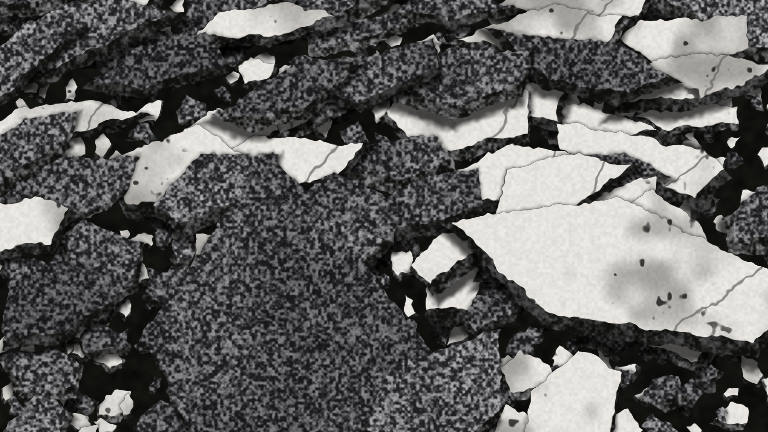
Write a Shadertoy shader that draws this texture.

```glsl
// Heap of broken road slabs: pale concrete and grainy asphalt with dark fractured edges.

const vec3 PALE = vec3(0.92, 0.91, 0.89);
const vec3 DUST = vec3(0.65, 0.64, 0.62);
const vec3 GRAVEL = vec3(0.57, 0.57, 0.58);
const vec3 TAR = vec3(0.11, 0.11, 0.12);
const vec3 SOOT = vec3(0.06, 0.06, 0.05);
const float TAU = 6.2831853;
const float PALE_SHARE = 0.5;      // part of the loose slabs that is concrete
const float SHADOW = 0.32;         // light left below a slab
const float SHADOW_REACH = 1.8;    // shadow length in slab thicknesses
const float RAGGED = 0.014;        // roughness of broken outlines
const float RUBBLE_CELL = 0.065;
const int SIDES = 5;
const int ROWS = 11;
const int COLUMNS = 7;

// Large foreground slabs, nearest first: centre and half size, then tilt and tone
const int LARGE = 5;
const vec4 LARGE_PLACE[LARGE] = vec4[LARGE](
    vec4(1.02, 0.08, 0.17, 0.11), vec4(0.70, 0.10, 0.40, 0.36),
    vec4(1.33, 0.07, 0.12, 0.12), vec4(1.48, 0.37, 0.40, 0.15),
    vec4(0.14, 0.31, 0.17, 0.08));
const vec2 LARGE_POSE[LARGE] = vec2[LARGE](
    vec2(0.35, 0.45), vec2(-0.35, 0.1), vec2(0.2, 1.0), vec2(-0.22, 1.0), vec2(0.3, 0.0));

float hash(vec2 p) {
    vec3 q = fract(p.xyx * 0.1031);
    q += dot(q, q.yzx + 33.33);
    return fract((q.x + q.y) * q.z);
}

float noise(vec2 p) {
    vec2 cell = floor(p), f = fract(p);
    f = f * f * (3.0 - 2.0 * f);
    vec2 e = vec2(0.0, 1.0);
    return mix(mix(hash(cell), hash(cell + e.yx), f.x),
               mix(hash(cell + e.xy), hash(cell + e.yy), f.x), f.y);
}

vec2 direction(float angle) { return vec2(cos(angle), sin(angle)); }

float cover(float d) { return clamp(0.5 - d * iResolution.y, 0.0, 1.0); }

// Surface detail shared by all slabs at one point
struct Surface { float patches; float facets; float grain; };

// Light still reaching the point, and how much of it is not yet covered
struct Pile { vec3 color; float open; float light; };

// Distances to the top face (x), the whole block (y) and its shadow (z)
vec3 slabDistance(vec2 q, vec2 size, float tilt, vec2 drop, float seed) {
    vec3 dist = vec3(-1e3);
    vec2 axis = direction(tilt);
    for (int k = 0; k < SIDES; k++) {
        float jitter = hash(vec2(seed, float(k) + 3.0));
        float turn = (float(k) + 0.6 * jitter) / float(SIDES) + hash(vec2(seed, 91.0));
        vec2 n = direction(TAU * turn) / size;
        n = vec2(axis.x * n.x - axis.y * n.y, axis.y * n.x + axis.x * n.y);
        float scale = length(n);
        float d = (dot(q, n) - mix(0.72, 1.0, hash(vec2(float(k) + 17.0, seed)))) / scale;
        float sweep = max(0.0, dot(drop, n) / scale);
        dist = max(dist, d - sweep * vec3(0.0, 1.0, SHADOW_REACH));
    }
    return dist;
}

// Puts one slab behind those already laid
void laySlab(inout Pile pile, Surface s, vec2 q, vec2 size, float tilt, float tone, float seed) {
    if (length(q) > 1.8 * max(size.x, size.y) + 0.08) return;
    float thickness = mix(0.016, 0.04, hash(vec2(seed, 5.0))) * min(1.0, size.x / 0.08);
    vec2 drop = thickness * vec2(hash(vec2(seed, 7.0)) - 0.5, -1.0);
    vec3 d = slabDistance(q, size, tilt, drop, seed);

    // Top face: stained concrete or open-grained asphalt
    vec3 concrete = mix(PALE, DUST, smoothstep(0.48, 0.85, s.patches));
    concrete *= 0.93 + 0.1 * s.grain;
    concrete *= 1.0 - 0.7 * smoothstep(0.76, 0.86, s.facets) * smoothstep(0.45, 0.65, s.patches);
    float crack = dot(q, direction(tilt - 0.7)) - 0.4 * size.x + 0.03 * (s.patches - 0.5);
    float cracked = step(0.16, size.x) * smoothstep(0.004, 0.001, abs(crack));
    concrete = mix(concrete, DUST * 0.6, 0.7 * cracked);
    vec3 asphalt = mix(TAR, GRAVEL, smoothstep(0.2, 0.9, s.grain));
    asphalt *= mix(0.85, 1.5, tone) * (0.8 + 0.4 * s.patches);
    vec3 top = tone > 0.55 ? concrete : asphalt;

    // Broken side, from sooty to mid grey
    float fracture = smoothstep(0.3, 0.85, 0.5 * s.facets + 0.5 * s.grain);
    float bright = hash(vec2(seed, 11.0));
    vec3 side = mix(SOOT, GRAVEL * mix(0.5, 1.1, bright * bright), fracture);

    float block = cover(d.y);
    pile.color += pile.open * block * pile.light * mix(side, top, cover(d.x));
    pile.open *= 1.0 - block;
    pile.light *= mix(SHADOW, 1.0, smoothstep(-0.012, 0.01, d.z));
}

void mainImage(out vec4 fragColor, in vec2 fragCoord) {
    vec2 p = fragCoord / iResolution.y;
    float aspect = iResolution.x / iResolution.y;
    Surface s;
    s.patches = 0.65 * noise(p * 6.0 + 9.0) + 0.35 * noise(p * 19.0);
    s.facets = 0.6 * noise(p * 38.0) + 0.4 * noise(p * 80.0);
    s.grain = 0.7 * noise(p * 150.0) + 0.3 * noise(p * 260.0);
    vec2 ragged = vec2(noise(p * 24.0), noise(p * 24.0 + 50.0)) - 0.5;
    ragged += 0.5 * (vec2(noise(p * 85.0), noise(p * 85.0 + 70.0)) - 0.5);
    p += RAGGED * ragged;
    Pile pile = Pile(vec3(0.0), 1.0, 1.0);

    for (int i = 0; i < LARGE; i++) {
        vec4 place = LARGE_PLACE[i];
        laySlab(pile, s, p - place.xy, place.zw, LARGE_POSE[i].x, LARGE_POSE[i].y, float(i) + 2.0);
    }

    // Loose slabs: long and flat at the back, short and blocky in front
    for (int i = 0; i < ROWS * COLUMNS; i++) {
        if (pile.open < 0.01) break;
        int row = (i / COLUMNS * 4) % ROWS;
        vec2 cell = vec2(float(i % COLUMNS), float(row));
        float seed = float(i) + 20.0;
        vec2 jitter = vec2(hash(cell + 31.0), hash(cell + 57.0));
        vec2 centre = (cell + jitter + vec2(0.5 * mod(cell.y, 2.0) - 0.25, 0.0));
        centre *= vec2(aspect, 1.08) / vec2(float(COLUMNS), float(ROWS));
        float back = smoothstep(0.35, 0.65, centre.y);
        float extent = mix(0.075, 0.19, back) * mix(0.6, 1.25, hash(cell + 83.0));
        vec2 size = extent * vec2(1.0, mix(0.65, 0.3, back) * mix(0.75, 1.25, jitter.x));
        float tilt = mix(0.38, -0.1, centre.x / aspect) + mix(1.4, 0.6, back) * (hash(cell + 7.0) - 0.5);
        float pick = hash(cell + 43.0);
        float tone = pick < PALE_SHARE ? 1.0 : (pick - PALE_SHARE) / (1.0 - PALE_SHARE) * 0.5;
        laySlab(pile, s, p - centre, size, tilt, tone, seed);
    }

    // Small rubble in the gaps
    for (int i = 0; i < 9; i++) {
        vec2 cell = floor(p / RUBBLE_CELL) + vec2(float(i % 3), float(i / 3)) - 1.0;
        float pick = hash(cell + 113.0);
        vec2 centre = (cell + vec2(pick, hash(cell + 131.0))) * RUBBLE_CELL;
        vec2 size = RUBBLE_CELL * mix(0.25, 0.6, hash(cell + 151.0)) * vec2(1.0, 0.7);
        laySlab(pile, s, p - centre, size, 3.0 * pick, hash(cell + 171.0), 100.0 + floor(pick * 500.0));
    }

    pile.color += pile.open * SOOT * (0.5 + s.facets);
    fragColor = vec4(pile.color, 1.0);
}
```
